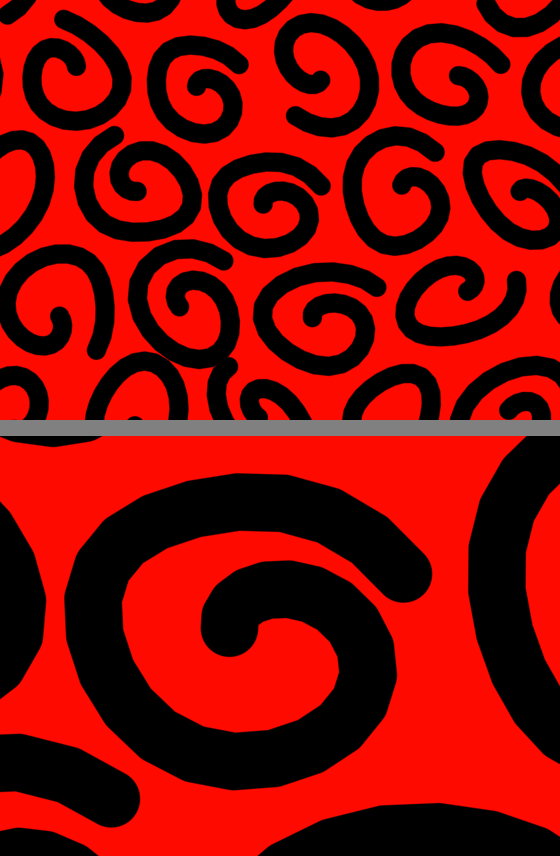
Top: the whole. Bottom: its middle third, enlarged.
Reproduce this pattern procedurally as a Shadertoy shader.

```glsl
// Thick black round-capped curls, loosely packed on a flat red ground.

#define SPACING 0.312        // distance between curl centres, canvas heights
#define HALF_WIDTH 0.0228    // half the stroke thickness
#define OUTER_RADIUS 0.137
#define INNER_RADIUS 0.027
#define TURNS_MIN 1.03
#define TURNS_MAX 1.38
#define SQUASH 0.80          // narrowest curl, short axis to round
#define BEND 0.024           // strength of the hand-drawn distortion
#define EDGE_PIXELS 0.9
#define SEGMENTS 30
#define RED vec3(1.0, 0.04, 0.0)
#define BLACK vec3(0.0)

const float TAU = 6.2831853;

vec4 hash4(vec2 cell) {
    vec4 h = fract(cell.xyxy * vec4(0.1031, 0.1030, 0.0973, 0.1099));
    h += dot(h, h.wzxy + 33.33);
    return fract((h.xxyz + h.yzzw) * h.zywx);
}

mat2 rotation(float angle) {
    float c = cos(angle), s = sin(angle);
    return mat2(c, s, -s, c);
}

// Layered sines bend the curls together, so neighbours never cross.
vec2 bend(vec2 q) {
    vec2 broad = sin(8.0 * q.yx + vec2(1.3, 4.1) + 3.0 * q);
    vec2 fine = sin(19.0 * q.yx + vec2(5.2, 0.7));
    return q + BEND * broad + 0.22 * BEND * fine;
}

// Spiral around the origin: t = 0 is the outer end, t = 1 the inner end.
vec2 spiral(float t, float turns) {
    float radius = mix(OUTER_RADIUS, INNER_RADIUS, t * t);
    float angle = TAU * turns * t;
    vec2 balance = vec2(0.010, 0.019);
    return radius * vec2(cos(angle), sin(angle)) - balance;
}

float segmentDistance(vec2 p, vec2 a, vec2 b) {
    vec2 pa = p - a, ba = b - a;
    return length(pa - ba * clamp(dot(pa, ba) / dot(ba, ba), 0.0, 1.0));
}

float curlDistance(vec2 p, vec2 centre, vec2 cell) {
    vec4 rnd = hash4(cell + 57.0);
    vec4 more = hash4(cell.yx + 131.0);

    // Random direction, handedness, proportions and size
    float hand = more.x < 0.5 ? -1.0 : 1.0;
    vec2 axes = vec2(1.06, mix(SQUASH, 1.0, rnd.z)) * mix(0.95, 1.04, more.y);
    mat2 stretch = mat2(axes.x, 0.0, 0.0, axes.y);
    mat2 mirror = mat2(1.0, 0.0, 0.0, hand);
    mat2 shape = rotation(TAU * rnd.x) * stretch * rotation(TAU * rnd.y) * mirror;
    float turns = mix(TURNS_MIN, TURNS_MAX, rnd.w);

    float nearest = 1.0;
    vec2 previous = bend(centre + shape * spiral(0.0, turns));
    for (int i = 1; i <= SEGMENTS; i++) {
        float t = float(i) / float(SEGMENTS);
        vec2 next = bend(centre + shape * spiral(t, turns));
        nearest = min(nearest, segmentDistance(p, previous, next));
        previous = next;
    }
    return nearest;
}

void mainImage(out vec4 fragColor, in vec2 fragCoord) {
    vec2 p = fragCoord / iResolution.y;
    float rowHeight = 0.866 * SPACING;
    float nearest = 1.0;

    // Staggered rows of curls around this point
    for (int j = -1; j <= 1; j++) {
        float row = floor(p.y / rowHeight + 0.5) + float(j);
        float stagger = 0.5 * mod(row, 2.0);
        for (int i = -1; i <= 1; i++) {
            float column = floor(p.x / SPACING - stagger + 0.5) + float(i);
            vec2 centre = vec2((column + stagger) * SPACING, row * rowHeight);
            if (distance(p, centre) > 0.27) continue;
            nearest = min(nearest, curlDistance(p, centre, vec2(column, row)));
        }
    }

    // Smooth stroke edge
    float edge = EDGE_PIXELS / iResolution.y;
    float ground = smoothstep(-edge, edge, nearest - HALF_WIDTH);
    fragColor = vec4(mix(BLACK, RED, ground), 1.0);
}
```
